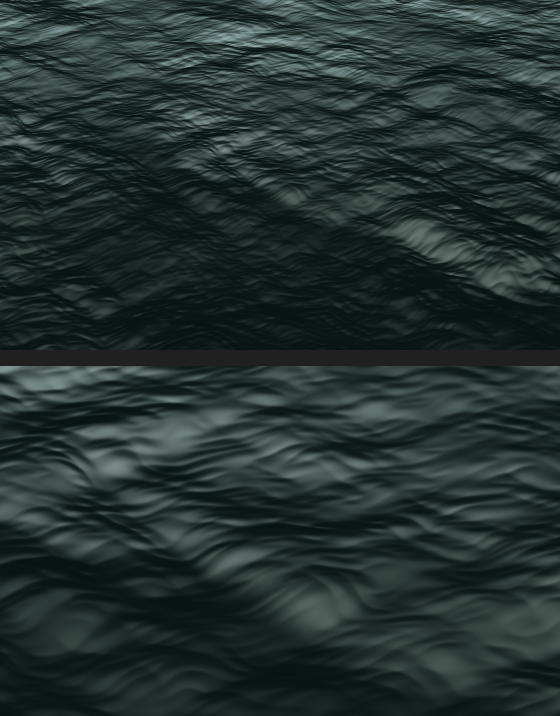
Top, the full canvas; bottom, a detail of the centre.
This texture is drawn by a WebGL 1 fragment shader. Its source:

```glsl
precision highp float;
// Dark open sea seen at a slant: wind ripples on crossing swells, paler with distance.

uniform vec2 u_resolution;

const float HORIZON = 2.0;      // height of the vanishing line, in canvas heights
const float STEEPNESS = 0.55;   // slope given to every octave of waves
const vec3 DEEP = vec3(0.03, 0.078, 0.068);
const vec3 NEAR_SHEEN = vec3(0.47, 0.53, 0.51);
const vec3 FAR_SHEEN = vec3(0.48, 0.58, 0.575);

vec2 hashDirection(vec2 cell) {
  vec3 k = fract(cell.xyx * vec3(0.1031, 0.1030, 0.0973));
  k += dot(k, k.yzx + 33.33);
  float angle = 6.2832 * fract((k.x + k.y) * k.z);
  return vec2(cos(angle), sin(angle));
}

float gradientNoise(vec2 p) {
  vec2 cell = floor(p);
  vec2 f = fract(p);
  vec2 s = f * f * f * (f * (f * 6.0 - 15.0) + 10.0);
  float a = dot(hashDirection(cell), f);
  float b = dot(hashDirection(cell + vec2(1.0, 0.0)), f - vec2(1.0, 0.0));
  float c = dot(hashDirection(cell + vec2(0.0, 1.0)), f - vec2(0.0, 1.0));
  float d = dot(hashDirection(cell + vec2(1.0, 1.0)), f - vec2(1.0, 1.0));
  return mix(mix(a, b, s.x), mix(c, d, s.x), s.y);
}

vec2 rotate(vec2 p, float angle) {
  float c = cos(angle);
  float s = sin(angle);
  return vec2(c * p.x + s * p.y, c * p.y - s * p.x);
}

// Canvas point to water plane, at about unit scale in mid canvas.
vec2 toWater(vec2 p) {
  float depth = 1.0 / (HORIZON - p.y);
  return vec2((p.x - 0.8) * 1.5, 2.25) * depth;
}

// Ridged octaves of alternating tilt, each riding on the larger ones.
float waveHeight(vec2 q) {
  float height = 0.0;
  float frequency = 4.5;
  float tilt = -0.32;
  float squash = 0.42;
  for (int i = 0; i < 6; i++) {
    vec2 w = rotate(q + vec2(0.4, 0.6) * height, tilt - 0.04);
    float n = gradientNoise(w * frequency * vec2(squash, 1.0) + float(i) * 17.3 + 40.0);
    height += STEEPNESS / frequency * (0.5 - sqrt(n * n + 0.004));
    frequency *= 1.8;
    tilt *= -0.9;
    squash *= 0.87;
  }
  return height;
}

// Slope away from the viewer, filtered over a small canvas step.
float waveSlope(vec2 p, float stride) {
  vec2 nearer = toWater(p - vec2(0.0, stride));
  vec2 farther = toWater(p + vec2(0.0, stride));
  return (waveHeight(farther) - waveHeight(nearer)) / (farther.y - nearer.y);
}

// One long diagonal swell: pale behind its edge, dark in front.
float mainCrest(vec2 p, float wobble) {
  float d = p.y - 0.56 + 0.43 * (p.x - 0.5) + wobble;
  float profile = 1.2 * smoothstep(-0.03, 0.03, d) - 0.55;
  return profile * exp(-7.0 * abs(d)) * smoothstep(0.15, 0.6, p.x);
}

// Soft threshold: flat darks, straight rise into the lights.
float toneCurve(float level) {
  return 0.27 * log(1.0 + exp(2.0 * (level - 0.1)));
}

void main() {
  vec2 p = gl_FragCoord.xy / u_resolution.y;
  vec2 q = toWater(p);

  // Ripples vary in strength between gusty and calm patches.
  float gust = 1.0 + 0.9 * gradientNoise(rotate(q, -0.25) * vec2(2.2, 5.0) + 9.0);
  float ripples = -waveSlope(p, 0.0015) * gust;

  // Broad light: distance haze, main swell and uneven sky.
  float haze = 1.5 * (p.y - 0.5);
  float wobble = 0.09 * gradientNoise(q * vec2(4.0, 5.0) + 3.0);
  float sky = 0.7 * gradientNoise(rotate(q, -0.3) * vec2(1.6, 4.0) + 21.0);
  float level = ripples + haze + sky + mainCrest(p, wobble);

  float tone = min(toneCurve(level), 1.15);
  vec3 sheen = mix(NEAR_SHEEN, FAR_SHEEN, smoothstep(0.4, 0.95, p.y));
  gl_FragColor = vec4(mix(DEEP, sheen, tone), 1.0);
}
```
